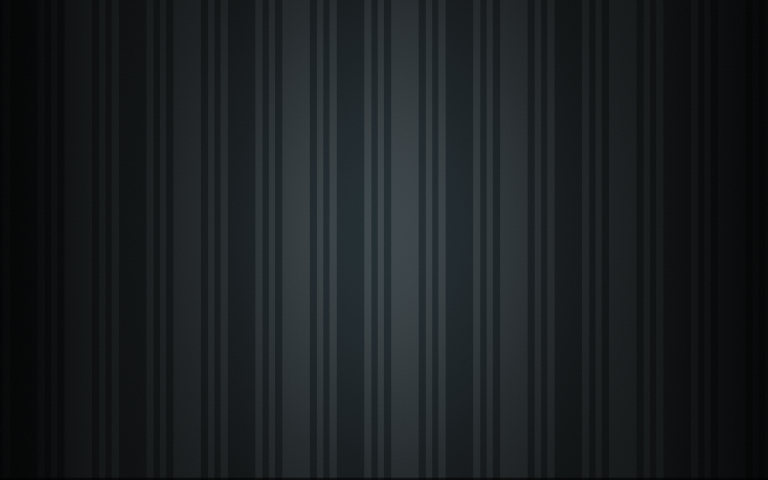
A WebGL 2 fragment shader for this background:

```glsl
#version 300 es
precision highp float;
// Dark slate vertical stripes lit by a soft central glow with fine cloth grain.

#define PERIOD 0.1418             // stripe pattern repeat, in canvas widths
#define PHASE 0.3689              // left edge of one wide light band
#define GLOW_CENTER vec2(0.5, 0.52)
#define GLOW_SIZE vec2(0.24, 0.56)
#define AMBIENT 0.09
#define GLOW_STRENGTH 0.19
#define DARK_RATIO 0.67           // dark stripe brightness against light stripe
#define GRAIN 0.008

uniform vec2 u_resolution;
out vec4 fragColor;

const vec3 LIGHT_TINT = vec3(0.87, 1.00, 1.06);
const vec3 DARK_TINT = vec3(0.77, 1.00, 1.11);
const vec3 OUTER_TINT = vec3(0.88, 1.00, 1.05);

vec2 hashGradient(vec2 cell) {
  vec2 h = vec2(dot(cell, vec2(127.1, 311.7)), dot(cell, vec2(269.5, 183.3)));
  return 2.0 * fract(sin(h) * 43758.55) - 1.0;
}

float gradientNoise(vec2 p) {
  vec2 i = floor(p), f = fract(p);
  vec2 u = f * f * (3.0 - 2.0 * f);
  vec2 e = vec2(0.0, 1.0);
  float bottom = mix(dot(hashGradient(i), f),
                     dot(hashGradient(i + e.yx), f - e.yx), u.x);
  float top = mix(dot(hashGradient(i + e.xy), f - e.xy),
                  dot(hashGradient(i + e.yy), f - e.yy), u.x);
  return mix(bottom, top, u.y);
}

// 1 on light stripes, 0 on dark; the second half period inverts the first.
float stripes(float x, float pixel) {
  float halves = (x - PHASE + 0.5 * pixel) / (0.5 * PERIOD);
  float q = fract(halves);
  float w = pixel / (0.5 * PERIOD);
  float edges[5] = float[5](0.505, 0.636, 0.753, 0.866, 1.0);
  float tone = 1.0, direction = -1.0;
  for (int i = 0; i < 5; i++) {
    tone += direction * clamp((q - edges[i]) / w + 1.0, 0.0, 1.0);
    direction = -direction;
  }
  return mod(floor(halves), 2.0) < 0.5 ? tone : 1.0 - tone;
}

void main() {
  vec2 uv = gl_FragCoord.xy / u_resolution;
  float aspect = u_resolution.x / u_resolution.y;

  // Elliptical glow, then a darker falloff at the sides
  vec2 d = (uv - GLOW_CENTER) / GLOW_SIZE;
  float glow = exp(-dot(d, d));
  float light = AMBIENT + GLOW_STRENGTH * glow;
  light *= 1.0 - 0.6 * smoothstep(0.34, 0.5, abs(uv.x - 0.5));

  // Stripes, cooler near the center
  float band = stripes(uv.x, 1.0 / u_resolution.x);
  vec3 tint = mix(OUTER_TINT, mix(DARK_TINT, LIGHT_TINT, band), glow);
  vec3 color = light * mix(DARK_RATIO, 1.0, band) * tint;

  // Cloth grain and thin shaded bottom edge
  color += GRAIN * gradientNoise(uv * vec2(aspect, 1.0) * 190.0);
  color *= mix(0.35, 1.0, smoothstep(0.002, 0.007, uv.y));

  fragColor = vec4(clamp(color, 0.0, 1.0), 1.0);
}
```
